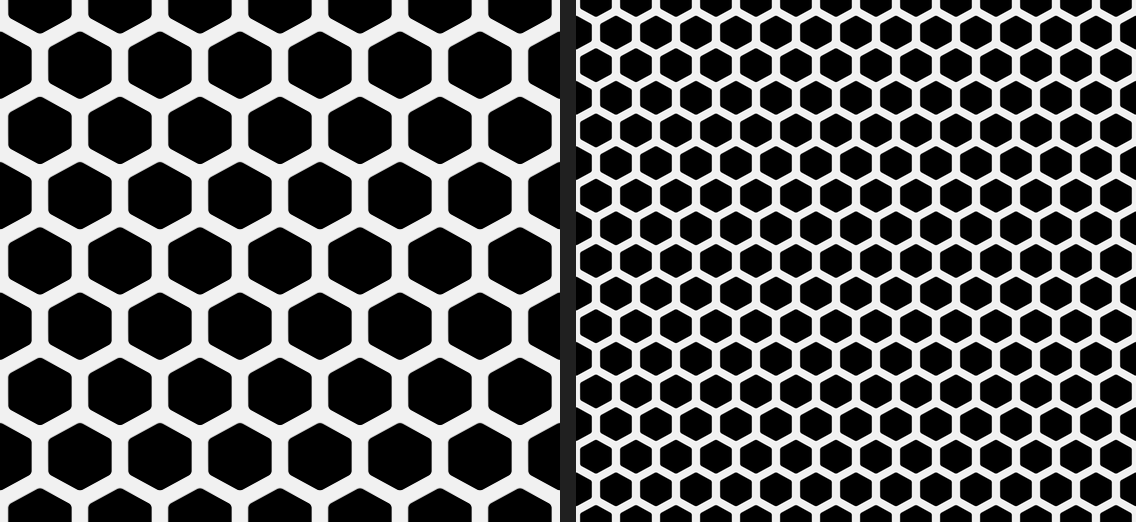
Left: one tile. Right: repeated 2 by 2.
This pattern is drawn by a Shadertoy shader. Its source:

```glsl
// Black rounded hexagons on a pale mesh, seven across and eight staggered rows.
// Two offset rectangular grids give the nearest cell; a hexagon distance draws it.
// Whole numbers of cells on both axes make the canvas tile.

const float SQRT3 = 1.7320508;
const vec2 REPEATS = vec2(7.0, 4.0);      // each vertical repeat holds two rows
const vec2 CELL = vec2(1.0, SQRT3);       // one repeat in lattice units
const float APOTHEM = 0.3955;             // half width of a hole
const float CORNER = 0.075;               // corner radius
const float RIM = 0.010;                  // width of the faint shaded rim

const vec3 MESH = vec3(0.947);
const vec3 HOLE = vec3(0.0);
const vec3 SHADE = vec3(0.76);

// Offset from the centre of the nearest cell in the staggered lattice
vec2 nearestCell(vec2 p, vec2 cell) {
    vec2 a = mod(p, cell) - 0.5 * cell;
    vec2 b = mod(p - 0.5 * cell, cell) - 0.5 * cell;
    return dot(a, a) < dot(b, b) ? a : b;
}

// Signed distance to a hexagon with vertical sides
float hexagon(vec2 p, float apothem) {
    const vec2 axis = vec2(-0.5 * SQRT3, 0.5);
    vec2 q = abs(p.yx);
    q -= 2.0 * min(dot(axis, q), 0.0) * axis;
    float halfSide = apothem / SQRT3;
    q -= vec2(clamp(q.x, -halfSide, halfSide), apothem);
    return length(q) * sign(q.y);
}

float roundedHexagon(vec2 p, float apothem, float radius) {
    return hexagon(p, apothem - radius) - radius;
}

// Antialiased coverage of the inside of a shape
float coverage(float dist, float pixel) {
    return 1.0 - smoothstep(-0.6 * pixel, 0.6 * pixel, dist);
}

void mainImage(out vec4 fragColor, in vec2 fragCoord) {
    // Lattice coordinates, with the bottom row set half a cell in
    vec2 scale = REPEATS * CELL / iResolution.xy;
    vec2 p = fragCoord * scale + vec2(0.5, 0.0);
    float pixel = max(scale.x, scale.y);

    vec2 local = nearestCell(p, CELL);
    float dist = roundedHexagon(local, APOTHEM, CORNER);

    // Faint shading along the upper left of each hole
    float facing = dot(local, vec2(-0.7071, 0.7071)) / max(length(local), 0.001);
    float rim = coverage(dist - RIM, pixel) * smoothstep(0.1, 0.7, facing);

    vec3 color = mix(MESH, SHADE, rim);
    color = mix(color, HOLE, coverage(dist, pixel));
    fragColor = vec4(color, 1.0);
}
```
